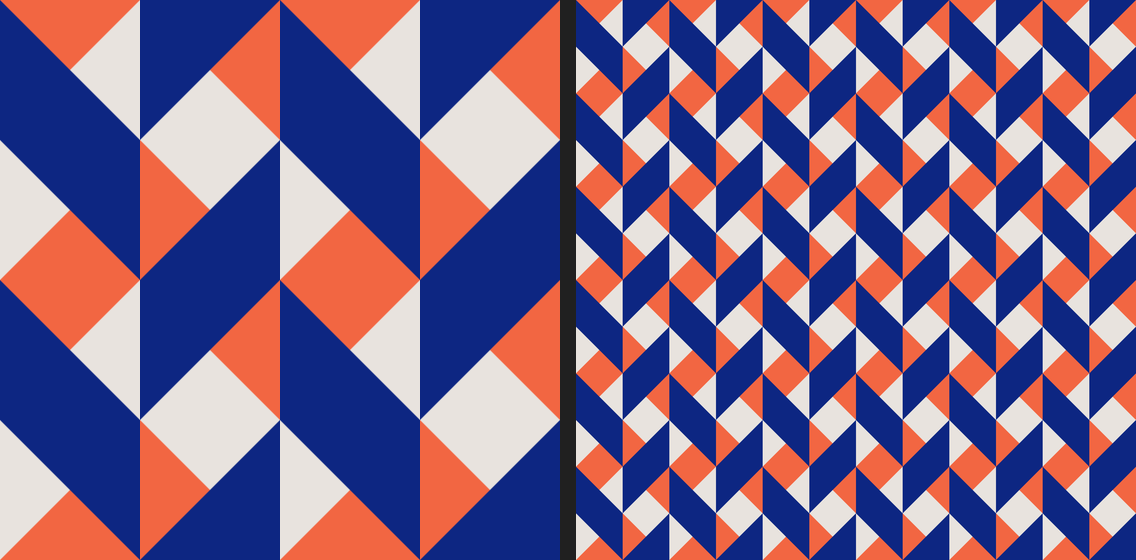
Left: one tile. Right: repeated 3 by 3.
Give the GLSL for this pattern, as a WebGL 2 fragment shader.

```glsl
#version 300 es
precision highp float;

uniform vec2 u_resolution;
out vec4 fragColor;

const float REPEATS = 2.0;        // whole repeats across and down
const float COLUMNS = 2.0;        // columns in one repeat
const float EDGE_WIDTH = 1.0;     // edge softness in pixels
const vec3 BLUE = vec3(0.05, 0.15, 0.51);
const vec3 ORANGE = vec3(0.95, 0.40, 0.26);
const vec3 CREAM = vec3(0.91, 0.89, 0.87);

// Coverage of unit stripes with period 2: one on [0,1], zero on [1,2].
float stripe(float position, float softness) {
    float signedDistance = 0.5 - abs(mod(position + 0.5, 2.0) - 1.0);
    return clamp(0.5 + signedDistance / softness, 0.0, 1.0);
}

// Diagonal blue bands; the gaps alternate between two colours.
vec3 diagonalBands(vec2 p, vec3 first, vec3 second, float softness) {
    float diagonalSoftness = softness * sqrt(2.0);
    vec3 gap = mix(second, first, stripe(p.y + p.x, diagonalSoftness));
    return mix(gap, BLUE, stripe(p.y - p.x, diagonalSoftness));
}

void main() {
    // One unit is one column; y runs downward from the top edge.
    vec2 uv = gl_FragCoord.xy / u_resolution;
    vec2 p = vec2(uv.x, 1.0 - uv.y) * REPEATS * COLUMNS;
    float softness = EDGE_WIDTH * REPEATS * COLUMNS / min(u_resolution.x, u_resolution.y);

    // Odd columns are mirrored, shifted half a repeat, and swap gap colours.
    vec3 evenColumn = diagonalBands(p, ORANGE, CREAM, softness);
    vec3 oddColumn = diagonalBands(vec2(-p.x, p.y + 1.0), CREAM, ORANGE, softness);

    fragColor = vec4(mix(oddColumn, evenColumn, stripe(p.x, softness)), 1.0);
}
```
